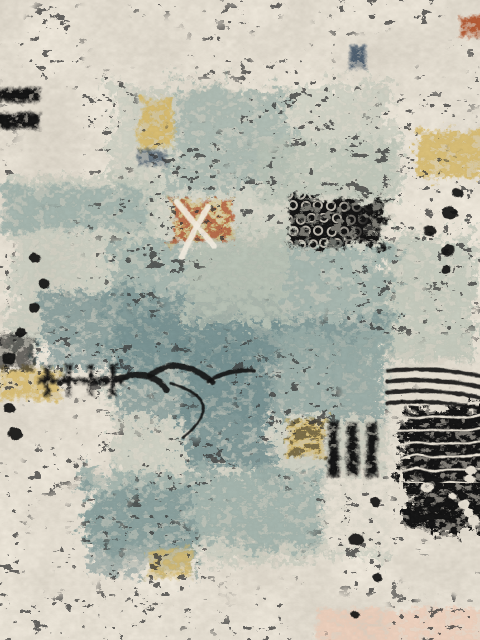
Give the GLSL for this background, as a Shadertoy shader.

```glsl
// Abstract mixed-media canvas: worn sage and teal patches on cream, with ink marks and ochre accents.
#define CREAM vec3(.885, .86, .81)
#define SAGE vec3(.71, .745, .695)
#define MIST vec3(.61, .68, .655)
#define TEAL vec3(.44, .545, .55)
#define OCHRE vec3(.82, .71, .41)
#define RUST vec3(.68, .32, .17)
#define NAVY vec3(.27, .34, .41)
#define BLUSH vec3(.91, .78, .70)
#define INK vec3(.07)
#define EDGE_WEAR 1.3
#define DRY_BRUSH .55
#define SPAN vec2(5.76, 7.68)

vec2 p; // canvas position, measured downward
vec3 color; // paint laid so far
float rough, grain, pixel;

float hash(vec2 q) { return fract(sin(dot(q, vec2(127.1, 311.7))) * 43758.5); }

float noise(vec2 q) {
  vec2 i = floor(q), f = fract(q), e = vec2(1, 0);
  f = f * f * (3. - 2. * f);
  return mix(mix(hash(i), hash(i + e), f.x), mix(hash(i + e.yx), hash(i + 1.), f.x), f.y);
}

float fbm(vec2 q) {
  float sum = 0., amp = .53;
  for (int i = 0; i < 4; i++) { sum += amp * noise(q); q = q * 2.03 + 7.3; amp *= .5; }
  return sum;
}

float fill(float d) { return 1. - smoothstep(-pixel, pixel, d); }

// Dry-brushed rectangle with torn edges
void paint(float left, float top, float right, float bottom, vec3 tint, float opacity) {
  vec2 a = vec2(left, top), b = vec2(right, bottom), size = .5 * (b - a);
  vec2 q = abs(p - .5 * (a + b)) - size;
  float wear = clamp(.6 * min(size.x, size.y), .05, .32) * EDGE_WEAR;
  float d = length(max(q, 0.)) + min(max(q.x, q.y), 0.) + rough * wear;
  float dry = mix(1., smoothstep(.3, .52, grain), DRY_BRUSH);
  color = mix(color, tint + (grain - .5) * .07, (1. - smoothstep(-.05, .03, d)) * opacity * dry);
}

// Curved stroke of uneven pressure
void stroke(float ax, float ay, float bx, float by, float ex, float ey, float width, vec3 tint) {
  vec2 a = vec2(ax, ay), b = vec2(bx, by), e = vec2(ex, ey), last = a;
  float d = 9.;
  for (int i = 1; i <= 10; i++) {
    float t = float(i) / 10.;
    vec2 next = mix(mix(a, b, t), mix(b, e, t), t), v = next - last, w = p - last;
    d = min(d, length(w - v * clamp(dot(w, v) / dot(v, v), 0., 1.)));
    last = next;
  }
  color = mix(color, tint, fill(d - width * (.5 + grain)) * .9);
}

// Dots spread down a rectangle, one per row
float dots(vec4 r, float count, float size) {
  float mask = 0.;
  for (float i = 0.; i < count; i++) {
    vec2 id = vec2(i, r.x * 3.), pos = mix(r.xy, r.zw, vec2(hash(id), (i + .5) / count));
    float d = length((p - pos) * vec2(1, 1.15)) - size * (.65 + .5 * hash(id + 5.));
    mask = max(mask, fill(d + rough * .05));
  }
  return mask;
}

void mainImage(out vec4 fragColor, in vec2 fragCoord) {
  p = fragCoord / iResolution.xy * SPAN;
  p.y = SPAN.y - p.y;
  pixel = SPAN.y / iResolution.y;
  grain = fbm(p * vec2(16, 20));
  rough = fbm(p * 5.) + fbm(p * 22. + 9.) - 1.;
  float cloud = fbm(p * 1.6 + 3.);
  color = CREAM + (cloud - .5) * .1 + (grain - .5) * .07;
  // Sage and teal blocks
  paint(1.3, 1., 4.7, 6.7, SAGE, .55);
  paint(.1, 2.1, 1.9, 4.2, SAGE, .6);
  paint(4.5, 2.8, 5.7, 4.35, SAGE, .75);
  paint(2.05, 1.05, 3.5, 2.3, MIST, .7);
  paint(3.1, 1.7, 4.8, 2.45, SAGE, .7);
  paint(0., 2.22, 1.75, 2.78, MIST, .9);
  paint(1.3, 2.9, 4.7, 4.4, MIST, .85);
  paint(.5, 3.5, 3.4, 4.5, TEAL, .7);
  paint(1.4, 3.8, 4.6, 5.05, TEAL, .65);
  paint(2.2, 4.2, 3.3, 5.7, TEAL, .85);
  paint(3.3, 4., 4.65, 5., MIST, .65);
  paint(2.25, 2.75, 3.45, 3.85, SAGE, .92);
  paint(1., 5.6, 3.9, 6.55, MIST, .9);
  paint(1.05, 5.85, 2.3, 6.9, TEAL, .55);
  paint(3.9, 5.7, 4.85, 6.6, CREAM, .95);
  paint(4.68, 4.4, 5.9, 6.5, CREAM, .9);
  paint(3.8, 7.3, 5.9, 7.8, BLUSH, .8);
  // Warm and blue accents
  paint(1.68, 1.15, 2.1, 1.78, OCHRE, .95);
  paint(5., 1.55, 5.9, 2.15, OCHRE, .9);
  paint(1.75, 6.6, 2.3, 6.95, OCHRE, .85);
  paint(0., 4.42, .75, 4.8, OCHRE, .9);
  paint(2.05, 2.4, 2.8, 2.9, mix(OCHRE, RUST, smoothstep(.4, .6, grain)), .8);
  paint(3.45, 5., 3.92, 5.5, mix(OCHRE, INK, .5 * smoothstep(.45, .6, grain)), .95);
  paint(1.65, 1.8, 2., 2., NAVY, .8);
  paint(4.2, .55, 4.38, .82, NAVY, .95);
  paint(5.5, .2, 5.8, .45, RUST, .95);
  // Worn dark flecks
  float flecks = smoothstep(.66, .72, fbm(p * vec2(11, 15) + 4.)) * smoothstep(.4, .6, cloud);
  color = mix(color, INK + .15, flecks * .75);
  // Ink bars, uprights, fence and loose lines
  for (float k = 0.; k < 4.; k++) {
    if (k < 2.) paint(-.2, 1.06 + k * .3, .48, 1.22 + k * .33, INK, 1.);
    if (k < 3.) paint(3.93 + k * .23, 5.06, 4.07 + k * .23, 5.72, INK, 1.);
    paint(.53 + k * .26, 4.37, .61 + k * .26, 4.75, INK, 1.);
    float y = 4.45 + k * .13;
    stroke(4.65, y, 5.2, y - .06, 5.8, y + .07, .025, INK);
  }
  paint(.45, 4.52, 1.5, 4.62, INK, 1.);
  paint(-.2, 4., .4, 4.45, INK, .6);
  // Bubble block
  vec2 cell = p / .15;
  cell.x += .5 * mod(floor(cell.y), 2.);
  float radius = length(fract(cell) - .5 + (hash(floor(cell)) - .5) * .2);
  float bubble = smoothstep(.2, .3, radius) * (1. - smoothstep(.36, .46, radius));
  bubble *= (1. - smoothstep(4., 4.5, p.x)) * smoothstep(.3, .55, grain);
  paint(3.5, 2.34, 4.6, 2.96, mix(INK, CREAM, bubble * .8), 1.);
  // Striped and dotted panel
  float wavy = p.y + .07 * noise(p * vec2(5, 2));
  float marks = fill(abs(fract(wavy / .16) - .5) * .16 - .025 * grain) * step(p.y, 5.8);
  marks = max(marks, dots(vec4(4.95, 5.6, 5.7, 6.3), 7., .07));
  paint(4.86, 4.88, 5.9, 6.4, mix(INK, CREAM, marks), 1.);
  // Branching ink lines
  stroke(1.4, 4.55, 1.8, 4.4, 2., 4.68, .035, INK);
  stroke(1.8, 4.5, 2.15, 4.25, 2.55, 4.58, .035, INK);
  stroke(2.5, 4.58, 2.75, 4.42, 3.05, 4.45, .025, INK);
  stroke(2.05, 4.6, 2.75, 4.8, 2.2, 5.25, .016, INK);
  // Pale crossed strokes and ink dots
  stroke(2.12, 2.42, 2.3, 2.65, 2.57, 2.95, .035, CREAM + .06);
  stroke(2.5, 2.48, 2.35, 2.72, 2.18, 3.08, .035, CREAM + .06);
  float spots = dots(vec4(.1, 2.95, .75, 5.35), 8., .075);
  spots = max(spots, dots(vec4(5., 2.2, 5.5, 3.35), 5., .085));
  spots = max(spots, dots(vec4(4., 5.8, 4.55, 7.6), 4., .07));
  color = mix(color, INK, spots * .92);
  fragColor = vec4(clamp(color, 0., 1.), 1);
}
```
